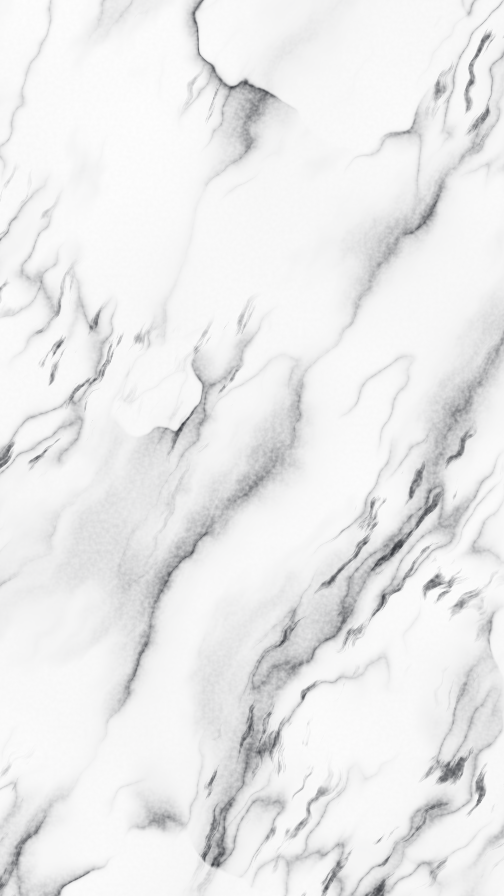
Write a Shadertoy shader that draws this texture.

```glsl
// White marble with grey veins that climb from lower left to upper right.
// Gradient noise bends a slanted frame; long veins, streaks, flecks and clear
// pockets with crinkled rims are then drawn in that frame and darken the stone.

vec2 gradientAt(vec2 cell) {
    float angle = 6.2832 * fract(sin(dot(cell, vec2(127.1, 311.7))) * 43758.5);
    return vec2(cos(angle), sin(angle));
}

float noise(vec2 p) {
    vec2 cell = floor(p), f = fract(p);
    vec2 w = f * f * f * (f * (f * 6.0 - 15.0) + 10.0);
    float a = dot(gradientAt(cell), f);
    float b = dot(gradientAt(cell + vec2(1, 0)), f - vec2(1, 0));
    float c = dot(gradientAt(cell + vec2(0, 1)), f - vec2(0, 1));
    float d = dot(gradientAt(cell + vec2(1, 1)), f - vec2(1, 1));
    return 1.4 * mix(mix(a, b, w.x), mix(c, d, w.x), w.y);
}

float fbm(vec2 p) {
    float sum = 0.0, amplitude = 0.5;
    for (int i = 0; i < 5; i++) {
        sum += amplitude * noise(p);
        p = mat2(1.6, 1.2, -1.2, 1.6) * p + 7.3;
        amplitude *= 0.5;
    }
    return sum;
}

// Soft line around the zero of a field
float ridge(float field, float width) {
    return exp(-abs(field) / width);
}

// Long veins: a grey body, softer on one side, with a broken dark thread
float longVeins(float along, float across, float fibre) {
    float shade = 0.0;
    for (int i = 0; i < 4; i++) {
        float id = float(i);
        float centre = -0.37 + 0.33 * id
                     + 0.09 * noise(vec2(along * 1.7, id * 7.3 + 0.4))
                     + 0.018 * noise(vec2(along * 6.0, id * 3.7 + 20.6));
        float d = across - centre;
        float strength = smoothstep(-0.4, 0.45, noise(vec2(along * 2.5, id * 5.3 + 40.5)));
        strength = mix(strength, 1.0, i == 2 ? 0.45 : 0.08);
        float width = mix(0.004, 0.015, strength);
        float body = ridge(d, d > 0.0 ? width : width * 2.2);
        float broken = smoothstep(-0.1, 0.4, noise(vec2(along * 9.0, id * 9.1 + 60.3)));
        shade += strength * body * (0.30 + 0.35 * fibre);
        shade += 0.04 * strength * ridge(d, 0.05);
        shade += 0.42 * strength * broken * ridge(d - 0.004, 0.0035);
    }
    return shade;
}

void mainImage(out vec4 fragColor, in vec2 fragCoord) {
    vec2 p = fragCoord / iResolution.x;

    // Bent frame, along and across the veins
    vec2 q = p + 0.09 * vec2(fbm(p * 2.5 + 3.2), fbm(p * 2.5 + 17.7));
    q += 0.007 * vec2(noise(p * 26.0), noise(p * 26.0 + 50.5));
    float along = dot(q, vec2(0.53, 0.85));
    float across = dot(q, vec2(0.85, -0.53));
    float lowerRight = smoothstep(0.1, 0.65, across);

    // Pale clouds
    float cloud = fbm(vec2(along * 1.6, across * 4.0) + 9.4);
    float shade = 0.10 * smoothstep(0.04, 0.46, cloud);

    float fibre = fbm(vec2(along * 7.0, across * 32.0) + 4.6);
    shade += longVeins(along, across, fibre);

    // Thin streaks and dark flecks, gathered in patches
    float patches = noise(vec2(along * 2.2, across * 4.0) + 31.3) + 0.36 * lowerRight;
    float streak = noise(vec2(along * 3.0, across * 11.0) + 12.8)
                 + 0.35 * noise(vec2(along * 7.0, across * 24.0) + 2.1);
    shade += 0.27 * smoothstep(0.08, 0.5, patches) * ridge(streak, 0.07);
    shade += 0.55 * smoothstep(0.12, 0.55, patches) * smoothstep(0.17, 0.48, fibre);

    // Faint hairlines
    float hair = noise(vec2(along * 2.0, across * 6.0) + 71.6);
    shade += 0.16 * smoothstep(0.0, 0.5, noise(q * 4.0 + 8.3)) * ridge(hair, 0.025);

    // Clear white pockets with grainy grey rims
    float pocket = noise(q * vec2(2.6, 2.2) + 5.7) + 0.05 * noise(q * 17.0) - 0.40;
    float rimPart = smoothstep(0.02, 0.4, noise(q * 4.5 + 23.4));
    shade *= 1.0 - 0.85 * smoothstep(0.0, 0.03, pocket);
    float rimBody = exp(min(pocket, 0.0) / 0.07) * smoothstep(0.02, 0.0, pocket);
    shade += rimPart * (0.26 * rimBody + 0.30 * ridge(pocket, 0.014));

    // Crystal grain, strongest in the grey
    float grain = noise(p * 115.0) + 0.5 * noise(p * 210.0 + 6.4);
    shade *= 1.0 + 0.38 * grain;
    shade = min(shade, 0.35 + 0.55 * (1.0 - exp(-max(shade - 0.35, 0.0) / 0.55)));

    float stone = 0.978 + 0.022 * fbm(p * 1.8 + 14.2) + 0.007 * grain;
    vec3 color = vec3(stone) - shade * vec3(1.0, 0.99, 0.965);
    fragColor = vec4(clamp(color, 0.0, 1.0), 1.0);
}
```
